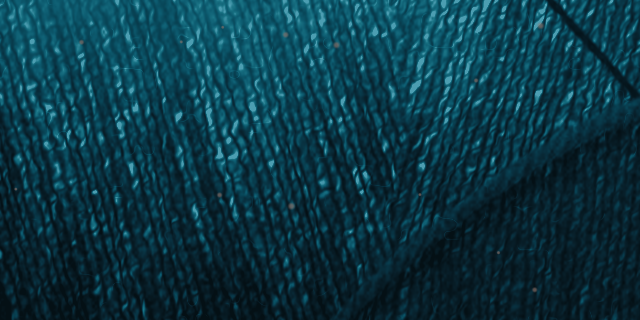
This texture is drawn by a Shadertoy shader. Its source:

```glsl
// Teal yarn wound on a spool: two fans of twisted threads meet in a V,
// crossed by a thick strand that shades the lower right corner.
// Threads are warped stripes cut into slanted, frayed stitches of random shine.

const vec3 TEAL[6] = vec3[6](
    vec3(0.03, 0.12, 0.16), vec3(0.03, 0.19, 0.25), vec3(0.03, 0.27, 0.34),
    vec3(0.05, 0.36, 0.44), vec3(0.10, 0.45, 0.52), vec3(0.30, 0.62, 0.70));
const vec3 LINT = vec3(0.58, 0.46, 0.42);

float hash(vec2 p) {
    return fract(sin(dot(p, vec2(127.1, 311.7))) * 43758.5453);
}

float noise(vec2 p) {
    vec2 i = floor(p), f = fract(p);
    f = f * f * (3.0 - 2.0 * f);
    float low = mix(hash(i), hash(i + vec2(1, 0)), f.x);
    float high = mix(hash(i + vec2(0, 1)), hash(i + vec2(1, 1)), f.x);
    return mix(low, high, f.y);
}

// Tone ramp: 0 is deep teal, 1 the palest highlight, below 0 near black.
vec3 tealRamp(float tone) {
    float t = clamp(tone, 0.0, 0.999) * 5.0;
    int i = int(t);
    return mix(TEAL[i], TEAL[i + 1], fract(t)) * (1.0 + 2.2 * clamp(tone, -0.22, 0.0));
}

// Threads run along q.y, one per unit of q.x; stitches are one unit long.
float yarn(vec2 q, float twist, float seed) {
    float id = floor(q.x);
    float u = fract(q.x) - 0.5;
    float v = q.y + 7.0 * hash(vec2(id, seed)) - twist * u;
    float w = fract(v) - 0.5;
    float body = 1.0 - smoothstep(0.1, 0.5, abs(u));
    float ply = 1.0 - smoothstep(0.05, 0.5, abs(w));
    float shine = hash(vec2(id, floor(v) + seed));
    float threadLight = mix(0.55, 1.25, hash(vec2(id + 3.7, seed)));
    return body * threadLight * (0.36 + ply * mix(0.2, 1.1, shine * shine));
}

// A fan of threads leaning sideways by the given amount per unit of height.
float fan(vec2 p, float lean, float spacing, float seed) {
    float across = p.x - lean * (1.0 - p.y);
    across += 0.03 * noise(vec2(across * 11.0, p.y * 2.5) + seed);
    float wobble = 0.015 * noise(p * vec2(46.0, 34.0) + seed);
    float stretch = 0.9 * noise(p * 31.0 + seed);
    float gaps = noise(vec2(across * 24.0, p.y * 2.2 + seed));
    float stitches = yarn(vec2((across + wobble) / spacing, p.y / 0.038 + stretch), 0.9, seed);
    float fray = 0.6 + 0.8 * noise(p * vec2(105.0, 70.0) + seed);
    return stitches * fray * mix(0.72, 1.25, gaps) + 0.22 * (gaps - 0.5);
}

float strandHeight(float x) {
    float s = x - 1.12;
    return 0.06 + 0.98 * s - 0.33 * s * s;
}

float segmentDistance(vec2 p, vec2 a, vec2 b) {
    vec2 ab = b - a;
    return length(p - a - ab * clamp(dot(p - a, ab) / dot(ab, ab), 0.0, 1.0));
}

// Sparse soft dust specks, at most one in each grid cell.
float specks(vec2 p, float cellSize) {
    vec2 cell = floor(p / cellSize);
    vec2 offset = 0.2 + 0.6 * vec2(hash(cell + 1.3), hash(cell + 8.9));
    float radius = cellSize * mix(0.03, 0.07, hash(cell + 5.1));
    float d = length(p - (cell + offset) * cellSize);
    return step(0.86, hash(cell + 2.4)) * (1.0 - smoothstep(0.3 * radius, 1.3 * radius, d));
}

void mainImage(out vec4 fragColor, in vec2 fragCoord) {
    vec2 p = fragCoord / iResolution.y;

    // Two fans meeting along a ragged seam
    float seam = 1.20 + 0.06 * p.y + 0.12 * (noise(p * vec2(9.0, 12.0)) - 0.5);
    float rightSide = smoothstep(-0.02, 0.02, p.x - seam);
    float threads = mix(fan(p, 0.28, 0.033, 2.0), fan(p, -0.25, 0.031, 6.0), rightSide);

    // Light falls from the top centre; the top left is out of focus
    float light = mix(-0.06, 0.60, pow(p.y, 1.1));
    light -= 0.15 * smoothstep(1.3, 2.0, p.x) * p.y;
    light += 0.10 * exp(-6.0 * dot(p - vec2(1.0, 1.0), p - vec2(1.0, 1.0)));
    float blur = smoothstep(0.6, 1.0, p.y) * (1.0 - smoothstep(0.5, 1.1, p.x));
    float contrast = mix(0.45, 0.74, smoothstep(0.0, 0.6, p.y)) * (1.0 - 0.5 * blur);
    float fibre = 0.6 * noise(p * vec2(120.0, 95.0)) + 0.4 * noise(p * 58.0 + 9.0) - 0.5;
    float patches = noise(p * vec2(9.0, 4.0) + 4.0) - 0.5;
    float tone = light + contrast * (threads - 0.36) + 0.14 * patches;
    tone += 0.30 * (1.0 - 0.5 * blur) * fibre;

    // Dark stray thread in the upper right
    float stray = segmentDistance(p, vec2(1.70, 1.02), vec2(1.99, 0.70));
    stray += 0.006 * (noise(p * 40.0) - 0.5);
    tone = mix(min(tone, -0.10 + 0.2 * fibre), tone, smoothstep(0.004, 0.020, stray));

    // Shaded threads below the strand, with its shadow
    float d = 0.8 * (p.y - strandHeight(p.x)) + 0.010 * (noise(p * 26.0) - 0.5);
    float below = 1.0 - smoothstep(-0.035, -0.012, d);
    float shadow = smoothstep(-0.13, -0.04, d);
    float dim = 0.20 * p.y - 0.03 + 0.34 * (fan(p, -0.08, 0.032, 11.0) - 0.36) + 0.26 * fibre;
    tone = mix(tone, dim - 0.14 * shadow, below);

    // The thick strand itself, lit from above
    float strand = 1.0 - smoothstep(0.016, 0.034, abs(d));
    float ply = 0.5 + 0.5 * sin(150.0 * p.x - 60.0 * d + 4.0 * noise(p * 15.0));
    float strandTone = 0.26 * p.y - 0.05 + 4.0 * d + 0.14 * ply + 0.30 * fibre;
    tone = mix(tone, strandTone, strand);

    // Short loose hairs and dust
    float hair = 1.0 - smoothstep(0.0, 0.06, abs(noise(p * 30.0) - 0.5));
    tone += 0.18 * hair * smoothstep(0.68, 0.85, noise(p * 19.0 + 21.0));
    vec3 color = mix(tealRamp(tone), LINT, 0.6 * specks(p, 0.16));
    fragColor = vec4(color, 1.0);
}
```
